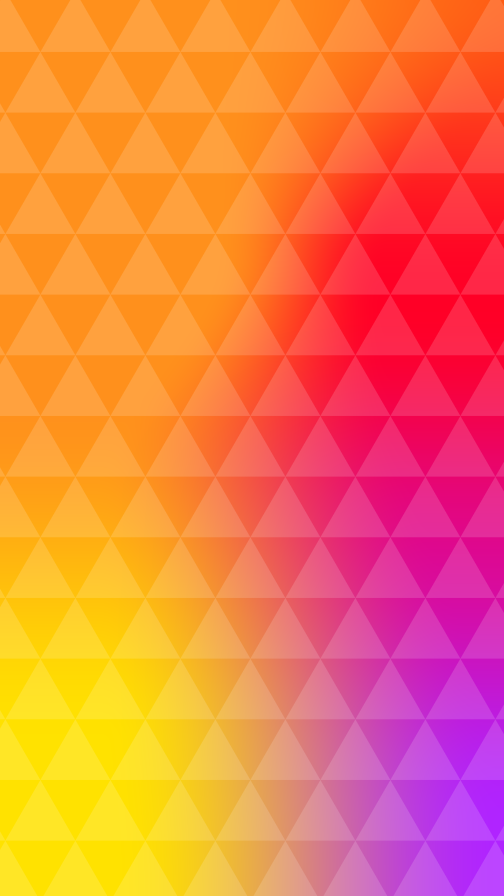
Write a Shadertoy shader that draws this background.

```glsl
#define SIDE 0.078125
#define ROW_RATIO 0.8667
#define LATTICE_ORIGIN vec2(0.0060, 0.0618)
#define VEIL 0.15
#define ORANGE vec3(1.0, 0.565, 0.11)
#define YELLOW vec3(1.0, 0.885, 0.0)
#define EMBER vec3(1.0, 0.36, 0.08)
#define RED vec3(1.0, 0.0, 0.15)
#define MAGENTA vec3(0.87, 0.03, 0.56)
#define VIOLET vec3(0.69, 0.14, 1.0)

// Warm side: yellow at the foot, orange above
vec3 leftColor(float y) {
    return mix(YELLOW, ORANGE, smoothstep(0.17, 0.56, y));
}

// Vivid side: violet, magenta, red, then ember at the top
vec3 rightColor(float y) {
    vec3 color = mix(VIOLET, MAGENTA, smoothstep(0.08, 0.42, y));
    color = mix(color, RED, smoothstep(0.36, 0.66, y));
    return mix(color, EMBER, smoothstep(0.66, 1.02, y));
}

// The blend zone narrows around the red glow and widens at both ends
vec3 backdrop(vec2 uv) {
    float start = mix(0.23, 0.19, smoothstep(0.0, 0.3, uv.y));
    start = mix(start, 0.43, smoothstep(0.45, 0.72, uv.y));
    float end = mix(1.0, 0.76, smoothstep(0.05, 0.68, uv.y));
    end = mix(end, 1.08, smoothstep(0.7, 1.0, uv.y));
    return mix(leftColor(uv.y), rightColor(uv.y), smoothstep(start, end, uv.x));
}

// Signed distance to upward triangles of unit side, positive inside
float triangleDistance(vec2 p) {
    float v = p.y / ROW_RATIO;
    float row = floor(v);
    float rise = v - row;
    float across = abs(fract(p.x - 0.5 * row) - 0.5);
    float slant = 0.5 * (1.0 - rise) - across;
    float d = slant > 0.0 ? min(slant, rise) : max(slant, rise - 1.0);
    return d * ROW_RATIO;
}

void mainImage(out vec4 fragColor, in vec2 fragCoord) {
    vec2 uv = fragCoord / iResolution.xy;
    vec2 p = (fragCoord / iResolution.y - LATTICE_ORIGIN) / SIDE;
    float pixel = 1.0 / (iResolution.y * SIDE);

    // White veil over the upward triangles
    float coverage = clamp(0.5 + triangleDistance(p) / pixel, 0.0, 1.0);
    vec3 color = mix(backdrop(uv), vec3(1.0), VEIL * coverage);
    fragColor = vec4(color, 1.0);
}
```
